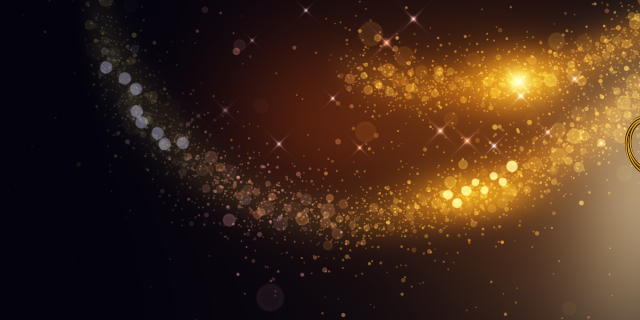
This background is drawn by a WebGL 2 fragment shader. Its source:

```glsl
#version 300 es
precision highp float;
// Festive night backdrop: two golden bokeh garlands, dust and sparkles fading into navy.
uniform vec2 u_resolution;
out vec4 fragColor;

vec3 hash3(vec2 c) {
    return fract(sin(vec3(dot(c, vec2(127.1, 311.7)), dot(c, vec2(269.5, 183.3)),
                          dot(c, vec2(419.2, 371.9)))) * 43758.5453);
}

float glow(vec2 p, vec2 center, vec2 size) {
    vec2 q = (p - center) / size;
    return exp(-dot(q, q));
}

float disc(vec2 p, float radius, float blur) {
    return 1.0 - smoothstep(radius - blur, radius + blur, length(p));
}

// Signed distance across the lower garland, a lopsided hanging curve
float lowerY(float x) {
    float d = x - 1.08;
    return 0.32 + (d < 0.0 ? 0.7 * d * d + 0.45 * d * d * d * d : 0.45 * d * d);
}

float lowerDist(vec2 p) {
    float slope = (lowerY(p.x + 0.01) - lowerY(p.x - 0.01)) / 0.02;
    return (p.y - lowerY(p.x)) / sqrt(1.0 + slope * slope);
}

// Density of scattered lights around both garlands
float garland(vec2 p, float width) {
    float low = lowerDist(p) / width;
    float high = (p.y - 0.73 - 0.45 * (p.x - 1.4) * (p.x - 1.4)) / width;
    return exp(-low * low) * smoothstep(0.22, 0.36, p.x)
         + exp(-high * high) * smoothstep(0.98, 1.2, p.x);
}

// Olive on the left, lilac in the middle, gold on the right
vec3 lightColor(vec2 p, float seed) {
    vec3 left = mix(vec3(0.26, 0.24, 0.08), vec3(0.28, 0.28, 0.38), seed * 0.6);
    vec3 middle = mix(vec3(0.72, 0.52, 0.62), vec3(0.8, 0.42, 0.2), seed);
    vec3 right = mix(vec3(0.95, 0.5, 0.1), vec3(1.0, 0.8, 0.25), seed);
    return mix(mix(left, middle, smoothstep(0.5, 0.75, p.x)), right, smoothstep(0.85, 1.25, p.x));
}

// Jittered grid of discs, kept where the garland is dense
vec3 scatter(vec2 p, float cell, float radius, float width, float amount, float blur) {
    vec3 sum = vec3(0.0);
    for (int j = -1; j <= 1; j++)
    for (int i = -1; i <= 1; i++) {
        vec2 id = floor(p / cell) + vec2(i, j);
        vec3 h = hash3(id + cell * 91.0), k = hash3(id + 37.0 + cell * 53.0);
        vec2 c = (id + h.xy) * cell;
        float keep = step(h.z, amount * garland(c, width));
        float r = radius * mix(0.45, 1.0, k.x * k.x);
        float rim = 0.75 + 0.25 * smoothstep(0.5, 1.0, length(p - c) / r);
        sum += keep * disc(p - c, r, blur) * rim * mix(0.3, 1.0, k.y) * lightColor(c, k.z);
    }
    return sum;
}

// Thin diagonal four-ray star
float sparkle(vec2 p, float size) {
    vec2 q = abs(vec2(p.x + p.y, p.x - p.y)) * 0.7071 / size;
    return exp(-q.x * 35.0 - q.y * 3.5) + exp(-q.y * 35.0 - q.x * 3.5) + exp(-dot(q, q) * 90.0);
}

void main() {
    vec2 p = gl_FragCoord.xy / u_resolution.y;
    float px = 1.0 / u_resolution.y;

    // Soft background glows
    vec3 col = vec3(0.015, 0.01, 0.05) + vec3(0.035, 0.02, 0.005) * smoothstep(0.3, 1.2, p.x);
    col += vec3(0.22, 0.07, 0.0) * glow(p, vec2(0.98, 0.63), vec2(0.3, 0.28));
    col += vec3(0.34, 0.15, 0.01) * glow(p, vec2(1.52, 0.62), vec2(0.42, 0.32));
    col += vec3(0.16, 0.1, 0.04) * glow(p, vec2(1.7, 0.15), vec2(0.4, 0.4));
    col += vec3(0.62, 0.54, 0.38) * glow(p, vec2(2.04, 0.46), vec2(0.24, 0.34));
    col += vec3(0.2, 0.18, 0.13) * glow(p, vec2(2.0, 0.05), vec2(0.26, 0.3));

    // Haze along the garlands
    float warm = smoothstep(0.9, 1.5, p.x);
    col += garland(p, 0.075) * mix(vec3(0.09, 0.08, 0.03), vec3(0.34, 0.18, 0.01), warm);
    col += vec3(0.5, 0.3, 0.02) * glow(p, vec2(1.48, 0.39), vec2(0.17, 0.07));

    // Bokeh from large and faint to small and crisp, then dust
    col += scatter(p, 0.13, 0.045, 0.17, 0.5, 0.004) * 0.14;
    col += scatter(p, 0.055, 0.025, 0.055, 0.9, 0.003) * 0.38;
    col += scatter(p, 0.034, 0.013, 0.06, 0.55, 0.003) * 0.5;
    col += scatter(p, 0.04, 0.0075, 0.2, 0.28, px) * 0.9;
    col += scatter(p, 0.017, 0.0035, 0.12, 0.55, px) * 0.9;
    col += scatter(p, 0.011, 0.0022, 0.07, 0.6, px) * 0.75;

    // Strings of bright discs: pale blue on the left, near white on the right
    for (int i = 0; i < 8; i++) {
        float t = float(i) / 7.0;
        vec3 h = hash3(vec2(i, 4.0));
        vec2 cool = vec2(0.34 + 0.23 * t, 0.79 - 0.26 * t) + (h.xy - 0.5) * 0.06;
        col += vec3(0.26, 0.27, 0.34) * disc(p - cool, 0.019, 0.003);
        float x = 1.4 + 0.2 * t;
        vec2 hot = vec2(x, lowerY(x) + 0.02 + 0.06 * (h.z - 0.5));
        col += vec3(0.9, 0.8, 0.45) * disc(p - hot, 0.011 + 0.007 * h.y, 0.003);
    }

    // Main flare and scattered sparkles
    vec2 flare = vec2(1.622, 0.745);
    col += vec3(0.75, 0.45, 0.06) * glow(p, flare, vec2(0.13, 0.09));
    col += vec3(0.8, 0.75, 0.5) * (glow(p, flare, vec2(0.032)) + 0.5 * sparkle(p - flare, 0.12));
    for (int i = 0; i < 16; i++) {
        vec3 h = hash3(vec2(i, 19.0));
        vec2 c = vec2(0.62 + 0.084 * float(i), 0.47 + 0.5 * h.x);
        col += mix(vec3(0.75, 0.35, 0.25), vec3(0.6, 0.6, 0.7), h.y) * sparkle(p - c, 0.04 + 0.05 * h.z)
             * smoothstep(0.4, 1.2, c.x);
    }

    // Gilded ring at the right edge
    vec2 ring = (p - vec2(2.03, 0.545)) * mat2(0.97, 0.24, -0.24, 0.97);
    float band = abs(length(ring / vec2(0.075, 0.095)) - 0.88) * 0.08;
    vec3 gold = mix(vec3(0.3, 0.13, 0.01), vec3(1.0, 0.75, 0.2), 0.5 + 0.5 * sin(band * 900.0 + p.y * 60.0));
    col = mix(col, gold, 1.0 - smoothstep(0.011 - px, 0.011 + px, band));

    fragColor = vec4(1.0 - exp(-col * (1.0 + 0.6 * col)), 1.0);
}
```
